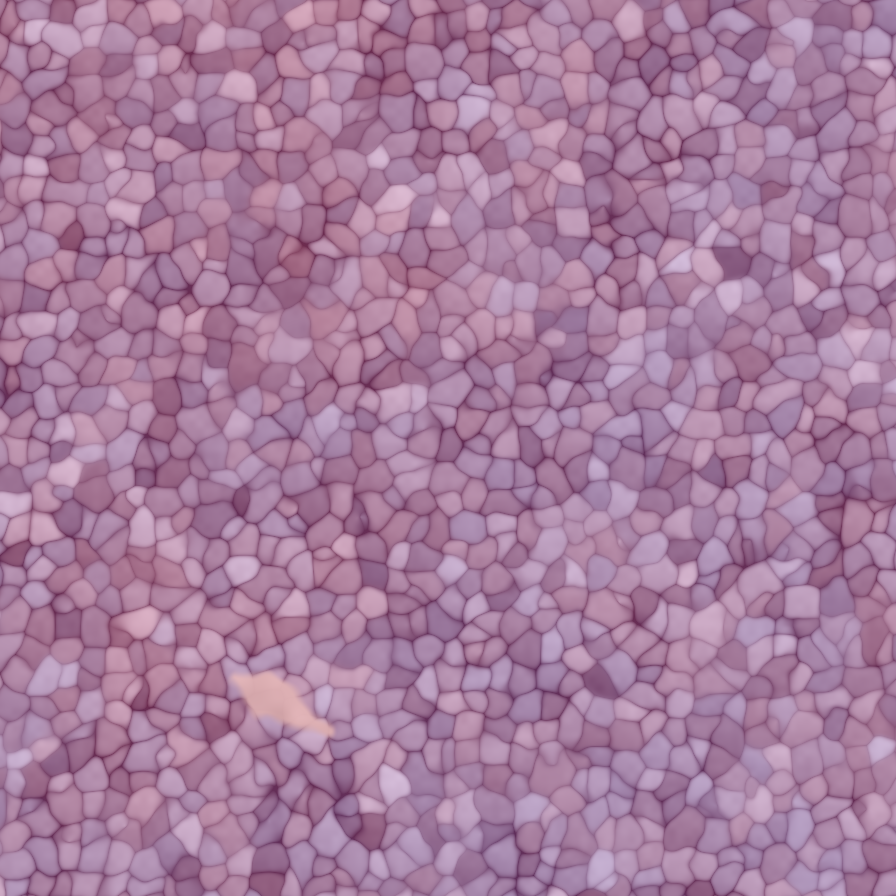
A Shadertoy shader for this texture:

```glsl
// Bed of small mauve gravel grains with soft dark crevices and one pale peach shard.

const float GRAINS_ACROSS = 35.0;
const float EDGE_SHARPNESS = 9.5;
const vec3 CREVICE_PLUM = vec3(0.45, 0.24, 0.39);
const vec3 GRAIN_LILAC = vec3(0.78, 0.65, 0.76);
const vec3 SHARD_PEACH = vec3(0.86, 0.68, 0.69);
const vec3 WARM_SHIFT = vec3(0.030, -0.008, -0.030);

// Three random values per lattice point
vec3 hash3(vec2 p) {
    vec3 h = fract(vec3(p.xyx) * vec3(0.1031, 0.1030, 0.0973));
    h += dot(h, h.yxz + 33.33);
    return fract((h.xxy + h.yzz) * h.zyx);
}

// Smooth value noise, 0 to 1
float noise(vec2 p) {
    vec2 i = floor(p);
    vec2 f = fract(p);
    f = f * f * (3.0 - 2.0 * f);
    float low = mix(hash3(i).x, hash3(i + vec2(1, 0)).x, f.x);
    float high = mix(hash3(i + vec2(0, 1)).x, hash3(i + vec2(1, 1)).x, f.x);
    return mix(low, high, f.y);
}

// Distance to a grain centre, stretched along the grain's own axis
float grainDistance(vec2 q, float angle, float stretch, float radius) {
    vec2 axis = vec2(cos(angle), sin(angle));
    float along = dot(q, axis) / stretch;
    float across = dot(q, vec2(-axis.y, axis.x)) * stretch;
    return length(vec2(along, across)) - radius;
}

// Soft Voronoi grains: x = tone, y = warmth, z = crevice depth
vec3 grainField(vec2 p, float sharpness) {
    vec2 cell = floor(p);
    float nearest = 10.0;
    float weightSum = 0.0;
    vec2 traits = vec2(0.0);
    for (int y = -2; y <= 2; y++) {
        for (int x = -2; x <= 2; x++) {
            vec2 id = cell + vec2(x, y);
            vec3 place = hash3(id + 71.0);
            vec3 look = hash3(id + 213.0);
            vec3 form = hash3(id + 359.0);
            vec2 q = p - id - 0.5 - 0.85 * (place.xy - 0.5);
            float angle = 1.0 + 2.4 * (form.x - 0.5);
            float d = grainDistance(q, angle, 1.0 + 0.28 * form.y, 0.32 * (place.z - 0.5));
            float weight = exp(-sharpness * d);
            float tone = 0.38 * (look.x + look.y - 1.0) + 0.13 * dot(q, vec2(0.35, 0.9));
            tone -= 0.28 * step(0.95, form.z);
            traits += weight * vec2(tone, look.z - 0.5);
            weightSum += weight;
            nearest = min(nearest, d);
        }
    }
    // Zero inside a grain, one on an edge, more where several grains meet
    float crevice = log2(weightSum * exp(sharpness * nearest));
    return vec3(traits / weightSum, crevice);
}

// Coverage of a tapered sliver from a to b
float shardMask(vec2 p, vec2 a, vec2 b, float width, float blur) {
    vec2 span = b - a;
    float h = clamp(dot(p - a, span) / dot(span, span), 0.0, 1.0);
    float bulge = smoothstep(-0.1, 0.4, h) * (1.0 - smoothstep(0.3, 1.1, h));
    float d = length(p - a - span * h) - width * (0.15 + 0.85 * bulge);
    d += 0.010 * (noise(p * 60.0) - 0.5);
    return 1.0 - smoothstep(-blur, blur, d);
}

void mainImage(out vec4 fragColor, in vec2 fragCoord) {
    vec2 uv = fragCoord / iResolution.y;

    // Gently warped grain layer
    vec2 p = uv * GRAINS_ACROSS;
    vec2 warp = vec2(noise(p * 1.6), noise(p * 1.6 + 47.0)) - 0.5;
    vec3 grain = grainField(p + 0.28 * warp, EDGE_SHARPNESS);

    // Uneven crevice depth, broad patches and fine mottling
    float depth = mix(0.20, 0.64, noise(p * 0.55 + 19.0));
    float patches = noise(uv * 9.0 + 5.0) - 0.5;
    float mottle = noise(p * 3.2 + 83.0) - 0.5;
    float tone = 0.77 + grain.x - depth * grain.z + 0.16 * patches + 0.09 * mottle;
    vec3 color = mix(CREVICE_PLUM, GRAIN_LILAC, clamp(tone, -0.15, 1.25));

    // Pinker towards the upper left, more violet towards the lower right
    float warmth = 1.5 * grain.y + 0.9 * (noise(uv * 6.0 + 31.0) - 0.5);
    warmth += 0.5 * (uv.y - uv.x);
    color += WARM_SHIFT * warmth;

    // Pale shard lying on the grains
    float shard = shardMask(uv, vec2(0.262, 0.244), vec2(0.368, 0.184), 0.024, 0.006);
    vec3 shardColor = SHARD_PEACH + 0.08 * (noise(uv * 45.0) - 0.5);
    color = mix(color, shardColor, 0.95 * shard);

    fragColor = vec4(color, 1.0);
}
```
